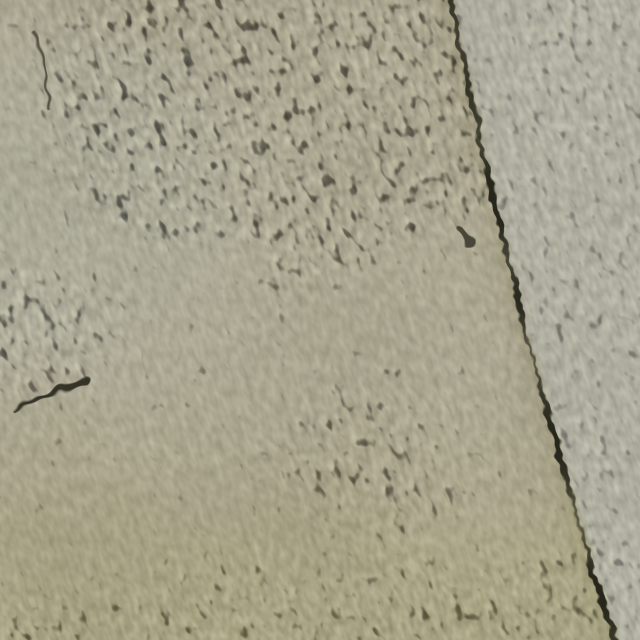
This texture is drawn by a WebGL 2 fragment shader. Its source:

```glsl
#version 300 es
precision highp float;
// Weathered plaster: a soft, grainy stone ground with patches of small dark pits,
// split by a long slanted crack with a paler, cooler slab on its right side.
// Layered gradient noise gives grain and pits; distance functions give the cracks.

#define BASE vec3(0.667, 0.648, 0.563)
#define COOL_TINT vec3(0.018, 0.032, 0.056)
#define OLIVE_TINT vec3(-0.012, -0.010, -0.050)
#define PIT_DARK vec3(0.30, 0.295, 0.265)
#define CRACK_COLOR vec3(0.15, 0.15, 0.11)
#define PIT_SCALE vec2(54.0, 37.0)
#define GRAIN_SCALE vec2(85.0, 48.0)
#define GRAIN_AMOUNT 0.085
#define RELIEF 0.075
#define CRACK_WIDTH 0.0052

uniform vec2 u_resolution;
out vec4 outColor;

vec2 hashDirection(vec2 cell) {
    vec3 h = fract(cell.xyx * vec3(0.1031, 0.1030, 0.0973));
    h += dot(h, h.yzx + 33.33);
    float angle = 6.28318 * fract((h.x + h.y) * h.z);
    return vec2(cos(angle), sin(angle));
}

float gradientNoise(vec2 p) {
    vec2 i = floor(p), f = p - i;
    vec2 s = f * f * f * (f * (f * 6.0 - 15.0) + 10.0);
    float a = dot(hashDirection(i), f);
    float b = dot(hashDirection(i + vec2(1, 0)), f - vec2(1, 0));
    float c = dot(hashDirection(i + vec2(0, 1)), f - vec2(0, 1));
    float d = dot(hashDirection(i + vec2(1, 1)), f - vec2(1, 1));
    return mix(mix(a, b, s.x), mix(c, d, s.x), s.y);
}

float fbm(vec2 p) {
    float sum = 0.0, amplitude = 1.0;
    for (int i = 0; i < 4; i++) {
        sum += amplitude * gradientNoise(p);
        p = p * 2.03 + 17.3;
        amplitude *= 0.5;
    }
    return sum;
}

// Lean the features from upper left to lower right.
vec2 slant(vec2 p) { return vec2(p.x + 0.28 * p.y, p.y); }

float pitField(vec2 p) {
    vec2 q = slant(p) * PIT_SCALE + 40.0;
    return gradientNoise(q) + 0.65 * gradientNoise(q * 1.9 + 9.0);
}

float patchMask(vec2 p, vec2 center, vec2 radius) {
    return 1.0 - smoothstep(0.45, 1.25, length((p - center) / radius));
}

float segmentDistance(vec2 p, vec2 a, vec2 b) {
    vec2 ab = b - a;
    return length(p - a - ab * clamp(dot(p - a, ab) / dot(ab, ab), 0.0, 1.0));
}

float crackMask(float distance, float width, float soft) {
    return 1.0 - smoothstep(width - soft, width + soft, distance);
}

void main() {
    vec2 p = gl_FragCoord.xy / u_resolution.y;
    float soft = max(0.0018, 1.0 / u_resolution.y);
    float broad = fbm(p * 3.5 + 5.0);

    // Long crack: a bowed slanted line with a ragged edge.
    float t = 1.0 - p.y;
    float ragged = 0.007 * gradientNoise(vec2(3.0, p.y * 24.0))
                 + 0.006 * gradientNoise(p * 75.0);
    float side = p.x - (0.705 + 0.255 * t - 0.06 * t * (1.0 - t) + ragged);
    float slab = smoothstep(-0.004, 0.012, side);

    // Where the surface is worn rough.
    vec2 w = p + 0.07 * vec2(broad, fbm(p * 6.0 + 31.0));
    float lowerEdge = 0.63 - 0.08 * exp(-40.0 * (w.x - 0.5) * (w.x - 0.5));
    float rough = smoothstep(-0.03, 0.06, w.y - lowerEdge) * smoothstep(0.01, 0.13, w.x);
    rough = max(rough, 0.85 * patchMask(w, vec2(0.06, 0.48), vec2(0.14, 0.12)));
    rough = max(rough, 0.70 * patchMask(w, vec2(0.56, 0.27), vec2(0.19, 0.13)));
    rough = max(rough, 0.65 * (1.0 - smoothstep(0.04, 0.19, w.y)));
    rough = mix(rough, 0.55 + 0.25 * broad, slab);
    rough = clamp(rough + 0.12 + 0.22 * broad, 0.0, 1.0);

    // Ground colour: cool upper left and slab, olive toward the bottom.
    vec3 color = BASE + 0.025 * broad;
    color += COOL_TINT * max(1.15 * slab, 0.6 * patchMask(w, vec2(0.1, 0.68), vec2(0.35, 0.3)));
    color += OLIVE_TINT * (1.0 - slab) * (1.0 - smoothstep(0.0, 0.42, w.y));

    // Fine slanted grain.
    vec2 g = slant(p) * GRAIN_SCALE;
    float grain = gradientNoise(g) + 0.6 * gradientNoise(g * 1.8 + 7.0);
    color += GRAIN_AMOUNT * grain * mix(0.8, 1.1, rough);

    // Pits with lit, slightly yellow rims.
    float pit = pitField(p);
    float rim = pit - pitField(p + vec2(0.006, -0.004));
    float threshold = mix(0.50, 0.13, rough);
    float depth = smoothstep(threshold, threshold + 0.5, pit);
    color += RELIEF * rough * clamp(-rim, -0.7, 0.9) * vec3(1.0, 0.98, 0.78);
    color -= PIT_DARK * depth * mix(0.55, 1.0, rough) * mix(1.0, 0.72, slab);

    // Cracks: the long one opens and closes along its length.
    float opening = smoothstep(-0.4, 0.25, gradientNoise(vec2(8.0, p.y * 8.0)));
    float crack = crackMask(abs(side), CRACK_WIDTH * mix(0.35, 1.0, opening), soft);
    crack *= mix(0.6, 1.0, opening);
    vec2 bent = p + 0.012 * vec2(gradientNoise(p * 38.0), gradientNoise(p * 38.0 + 50.0));
    float lower = segmentDistance(bent, vec2(0.02, 0.362), vec2(0.132, 0.405));
    float upper = segmentDistance(bent, vec2(0.053, 0.95), vec2(0.08, 0.83));
    float chip = segmentDistance(bent, vec2(0.722, 0.64), vec2(0.735, 0.622));
    crack = max(crack, 0.9 * crackMask(lower, 0.0015 + 0.035 * max(bent.x - 0.02, 0.0), soft));
    crack = max(crack, 0.65 * crackMask(upper, 0.002, soft));
    crack = max(crack, 0.75 * crackMask(chip, 0.006, soft));
    color -= 0.07 * (1.0 - slab) * exp(-abs(side) * 70.0) * vec3(0.8, 0.9, 1.2);
    color = mix(color, CRACK_COLOR, crack);

    outColor = vec4(clamp(color, 0.0, 1.0), 1.0);
}
```
